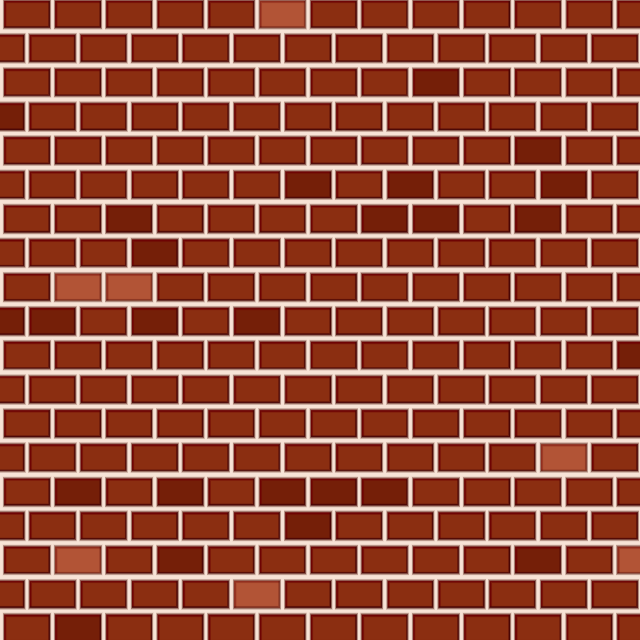
This texture is drawn by a WebGL 2 fragment shader. Its source:

```glsl
#version 300 es
precision highp float;
// Brick wall in running bond: pale blurred joints, dark red bevels, a few odd-toned bricks.

uniform vec2 u_resolution;
out vec4 fragColor;

// Layout: bricks across and down, and the shift of the first joint
const vec2 BRICKS = vec2(12.52, 18.76);
const vec2 SHIFT = vec2(-0.027, 0.084);

// Widths in canvas units; x is for upright joints, y for level ones
const vec2 JOINT_HALF = vec2(0.0044, 0.0059);
const float JOINT_WEAR = 0.0004;
const float BEVEL_START = 0.0010;
const float BEVEL_END = 0.0046;
const float SHADE_START = 0.0002;
const float SHADE_END = 0.0034;

// Joint profile, as fractions of its half width
const vec2 MORTAR_FADE = vec2(0.28, 0.88);
const vec2 GRIME_FADE = vec2(0.72, 1.18);

// Share of bricks with another tone
const float DARK_SHARE = 0.10;
const float PALE_SHARE = 0.035;

const vec3 MORTAR = vec3(0.97, 0.89, 0.84);
const vec3 GRIME = vec3(0.61, 0.45, 0.40);
const vec3 BRICK = vec3(0.545, 0.18, 0.065);
const vec3 BRICK_DARK = vec3(0.46, 0.12, 0.03);
const vec3 BRICK_PALE = vec3(0.70, 0.33, 0.21);
const vec3 BEVEL = vec3(0.43, 0.01, 0.01);
const vec3 SHADE = vec3(0.28, 0.01, 0.01);

float hash(vec2 cell) {
    vec3 q = fract(cell.xyx * vec3(0.1031, 0.1030, 0.0973));
    q += dot(q, q.yzx + 33.33);
    return fract((q.x + q.y) * q.z);
}

// Layered sines, one value per joint line
vec2 jointWear(vec2 line) {
    return 0.6 * sin(line * 2.3 + 0.7) + 0.4 * sin(line * 4.1);
}

// Smooth step that never gets narrower than a pixel
float softStep(float from, float to, float pixel, float x) {
    return smoothstep(from, max(to, from + pixel), x);
}

void main() {
    vec2 uv = gl_FragCoord.xy / u_resolution;
    float pixel = 1.0 / min(u_resolution.x, u_resolution.y);

    // Rows count downward from the top; odd rows slide by half a brick
    vec2 p = vec2(uv.x, 1.0 - uv.y) * BRICKS + SHIFT;
    p.x += 0.5 * mod(floor(p.y), 2.0);
    vec2 cell = floor(p);
    vec2 local = fract(p);

    // Distances from the left/top and right/bottom joint centres
    vec2 nearEdges = local / BRICKS;
    vec2 farEdges = (1.0 - local) / BRICKS;
    vec2 nearInset = nearEdges - JOINT_HALF;
    vec2 farInset = farEdges - JOINT_HALF;

    // Tone of this brick
    float pick = hash(cell + 17.0);
    float isDark = step(pick, DARK_SHARE);
    float isPale = step(1.0 - PALE_SHARE, pick);
    vec3 color = mix(BRICK, BRICK_DARK, isDark);
    color = mix(color, BRICK_PALE, isPale);

    // Red bevel on the left and top, deeper shade on the right and bottom
    float edgeStrength = 1.0 - 0.5 * isPale;
    float bevel = 1.0 - softStep(BEVEL_START, BEVEL_END, pixel, min(nearInset.x, nearInset.y));
    float shade = 1.0 - softStep(SHADE_START, SHADE_END, pixel, min(farInset.x, farInset.y));
    color = mix(color, BEVEL, bevel * edgeStrength);
    color = mix(color, SHADE, shade * edgeStrength);

    // Mortar with a grimy fringe, slightly uneven from joint to joint
    vec2 jointDistance = min(nearEdges, farEdges) - JOINT_WEAR * jointWear(round(p));
    vec2 depth = jointDistance / JOINT_HALF;
    float across = min(depth.x, depth.y);
    float pixelDepth = pixel / JOINT_HALF.x;
    color = mix(GRIME, color, softStep(GRIME_FADE.x, GRIME_FADE.y, pixelDepth, across));
    color = mix(MORTAR, color, softStep(MORTAR_FADE.x, MORTAR_FADE.y, pixelDepth, across));

    fragColor = vec4(color, 1.0);
}
```
